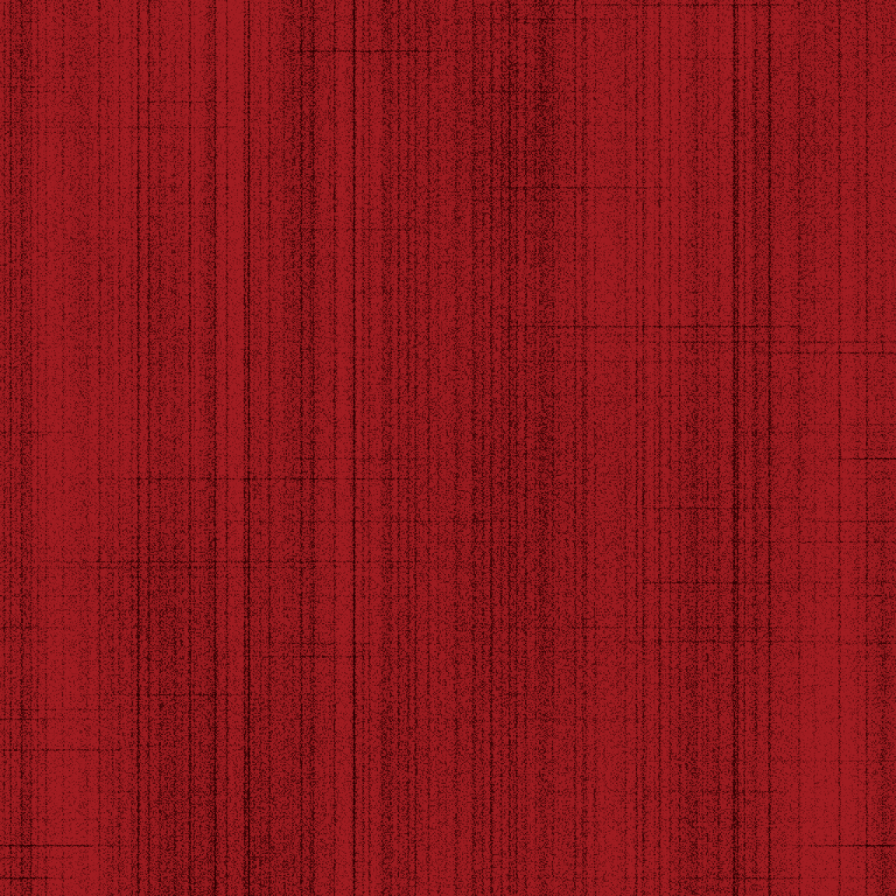
Give the GLSL for this texture, as a Shadertoy shader.

```glsl
float hash(vec2 p) {
    vec3 q = fract(vec3(p.xyx) * 0.1031);
    q += dot(q, q.yzx + 33.33);
    return fract((q.x + q.y) * q.z);
}

float noise(vec2 p) {
    vec2 cell = floor(p), f = fract(p);
    f = f * f * (3.0 - 2.0 * f);
    float low = mix(hash(cell), hash(cell + vec2(1, 0)), f.x);
    float high = mix(hash(cell + vec2(0, 1)), hash(cell + vec2(1, 1)), f.x);
    return mix(low, high, f.y);
}

// One jittered thread per cell across x, fading slowly along y
float threads(float x, float y, float count, float width, float rarity, float seed) {
    float id = floor(x * count);
    float center = (id + 0.2 + 0.6 * hash(vec2(id, seed))) / count;
    float strength = pow(hash(vec2(id, seed + 7.0)), rarity);
    float offset = (x - center) / width;
    float fade = 0.8 + 0.3 * noise(vec2(id * 3.7 + seed, y * 4.0));
    return strength * fade * exp(-offset * offset);
}

// Short horizontal scratches gathered in loose patches
float scratches(vec2 p, float count, float seed) {
    float id = floor(p.y * count);
    float center = (id + 0.2 + 0.6 * hash(vec2(id, seed))) / count;
    float offset = (p.y - center) / 0.0011;
    float segment = smoothstep(0.5, 0.85, noise(vec2(p.x * 5.0 + seed, id * 5.0 + 0.5)));
    float patchMask = smoothstep(0.45, 0.75, noise(p * vec2(3.0, 5.0) + seed));
    float strength = hash(vec2(id, seed + 3.0));
    return strength * segment * (0.12 + 0.88 * patchMask) * exp(-offset * offset);
}

float inkDensity(vec2 p) {
    float broad = noise(vec2(p.x * 15.0, p.y * 0.8 + 4.0));
    float narrow = noise(vec2(p.x * 60.0, p.y * 0.9 + 19.0));
    float fibre = noise(vec2(p.x * 240.0, p.y * 1.5 + 41.0));
    float cloud = noise(p * vec2(7.0, 6.0) + 60.0);
    float density = -0.05 + 0.25 * broad + 0.13 * narrow + 0.10 * fibre + 0.10 * cloud;
    density += 0.42 * threads(p.x, p.y, 105.0, 0.0013, 1.1, 11.0);
    density += 0.75 * threads(p.x, p.y, 41.0, 0.0015, 2.6, 23.0);
    density += 0.3 * threads(p.x, p.y, 24.0, 0.007, 2.5, 37.0);
    density += 0.65 * scratches(p, 75.0, 5.0);
    density += 0.5 * scratches(p, 130.0, 17.0);
    return density;
}

void mainImage(out vec4 fragColor, in vec2 fragCoord) {
    vec3 red = vec3(0.635, 0.112, 0.132);
    vec3 ink = vec3(0.19, 0.0, 0.005);

    // Average continuous stain and fine grain over the pixel footprint
    float coverage = 0.0;
    for (int j = 0; j < 3; j++) {
        for (int i = 0; i < 3; i++) {
            vec2 shift = (vec2(i, j) - 1.0) * 0.38;
            vec2 p = (fragCoord + shift) / iResolution.y;
            float density = inkDensity(p);
            float grain = hash(floor(p * 768.0) + 91.0);
            float speck = smoothstep(-0.22, 0.42, density - grain);
            float stain = max(density - 0.18, 0.0);
            coverage += (0.68 * speck + 0.42 * stain) / 9.0;
        }
    }

    fragColor = vec4(mix(red, ink, min(coverage, 1.0)), 1.0);
}
```
